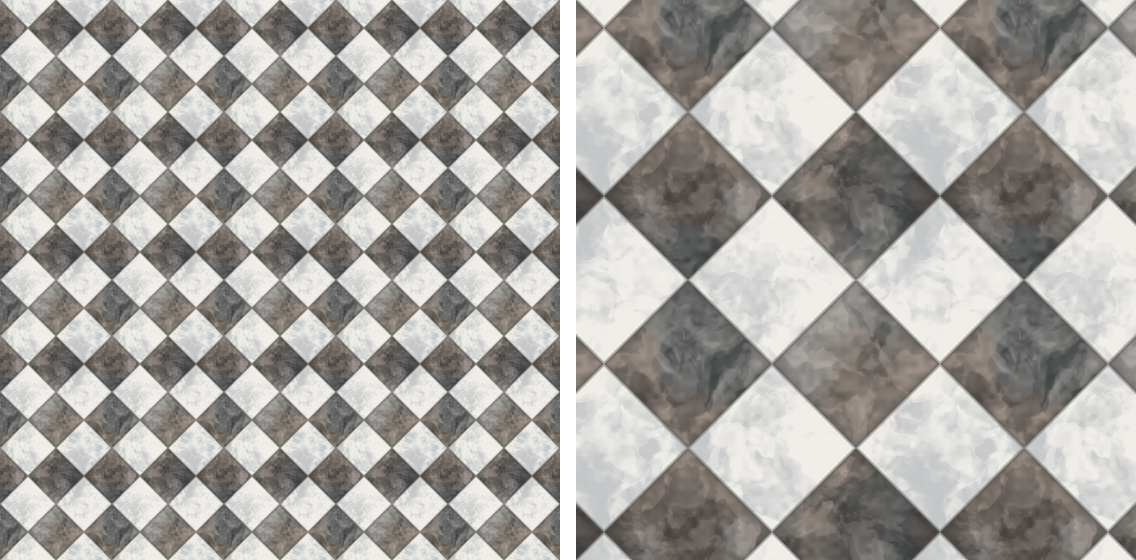
Left: the whole. Right: its middle third, enlarged.
This texture is drawn by a Shadertoy shader. Its source:

```glsl
// Diagonal checkerboard of weathered pale and charcoal stone tiles, ten diamonds across and down.

float hash(vec2 cell, float seed) {
    vec3 q = fract(vec3(cell.xyx + seed * 7.31) * vec3(0.1031, 0.1030, 0.0973));
    q += dot(q, q.yzx + 33.33);
    return fract((q.x + q.y) * q.z);
}

// Value noise that wraps after a whole number of cells
float noise(vec2 p, float period, float seed) {
    vec2 i = floor(p), f = fract(p);
    f = f * f * (3.0 - 2.0 * f);
    vec2 a = mod(i, period), b = mod(i + 1.0, period);
    return mix(mix(hash(a, seed), hash(vec2(b.x, a.y), seed), f.x),
               mix(hash(vec2(a.x, b.y), seed), hash(b, seed), f.x), f.y);
}

// Layered noise, periodic over the unit square
float fbm(vec2 p, float cells, float seed) {
    float sum = 0.0, amp = 0.5;
    for (int k = 0; k < 5; k++) {
        sum += amp * noise(p * cells, cells, seed + float(k));
        cells *= 2.0;
        amp *= 0.54;
    }
    return sum / 1.037;
}

// Mottled stone brightness: soft clouds, flaked patches and grain
float stoneTone(vec2 p, float seed) {
    vec2 warped = p + 0.16 * (vec2(fbm(p, 6.0, seed), fbm(p, 6.0, seed + 9.0)) - 0.5);
    float tone = 0.5 + 1.1 * (fbm(warped, 4.0, seed + 20.0) - 0.5);
    for (int k = 0; k < 3; k++) {
        float flake = fbm(warped, 5.0 + 2.0 * float(k), seed + 30.0 + 8.0 * float(k));
        tone += 0.2 * (smoothstep(0.47, 0.54, flake) - 0.5);
    }
    tone += 0.24 * (noise(p * 52.0, 52.0, seed + 60.0) - 0.5);
    return clamp(tone, 0.0, 1.0);
}

void mainImage(out vec4 fragColor, in vec2 fragCoord) {
    vec2 uv = fragCoord / iResolution.xy;
    vec2 p = uv * 10.0;
    float pixel = 10.0 / min(iResolution.x, iResolution.y);

    // Diamond grid: signed distance to the joints, positive on pale tiles
    vec2 diagonal = vec2(p.x + p.y, p.x - p.y);
    vec2 gap = 0.5 - abs(fract(diagonal) - 0.5);
    float joint = min(gap.x, gap.y) * 0.7071;
    float parity = mod(floor(diagonal.x) + floor(diagonal.y), 2.0);
    float pale = smoothstep(-0.6 * pixel, 0.6 * pixel, joint * (1.0 - 2.0 * parity));

    // Weathering repeats every two tiles
    vec2 block = fract(uv * 5.0);
    float lightTone = stoneTone(block, 3.0);
    float darkTone = stoneTone(block, 101.0);
    float warmth = smoothstep(0.38, 0.62, fbm(block, 4.0, 210.0));

    vec3 paleStone = mix(vec3(0.77, 0.78, 0.785), vec3(0.945, 0.935, 0.915),
                         smoothstep(0.05, 0.75, lightTone));
    vec3 darkStone = mix(vec3(0.26, 0.265, 0.265), vec3(0.67, 0.645, 0.62), darkTone);
    darkStone += mix(vec3(-0.01, 0.0, 0.005), vec3(0.02, -0.005, -0.02), warmth);

    // Tile edges: slight shading on the dark stone and a hairline joint
    darkStone *= 1.0 - 0.14 * (1.0 - smoothstep(0.0, 0.06, joint));
    vec3 color = mix(darkStone, paleStone, pale);
    float hairline = 1.0 - smoothstep(0.008, 0.008 + pixel, joint);
    color = mix(color, vec3(0.36, 0.35, 0.34), 0.4 * hairline);

    fragColor = vec4(color, 1.0);
}
```
